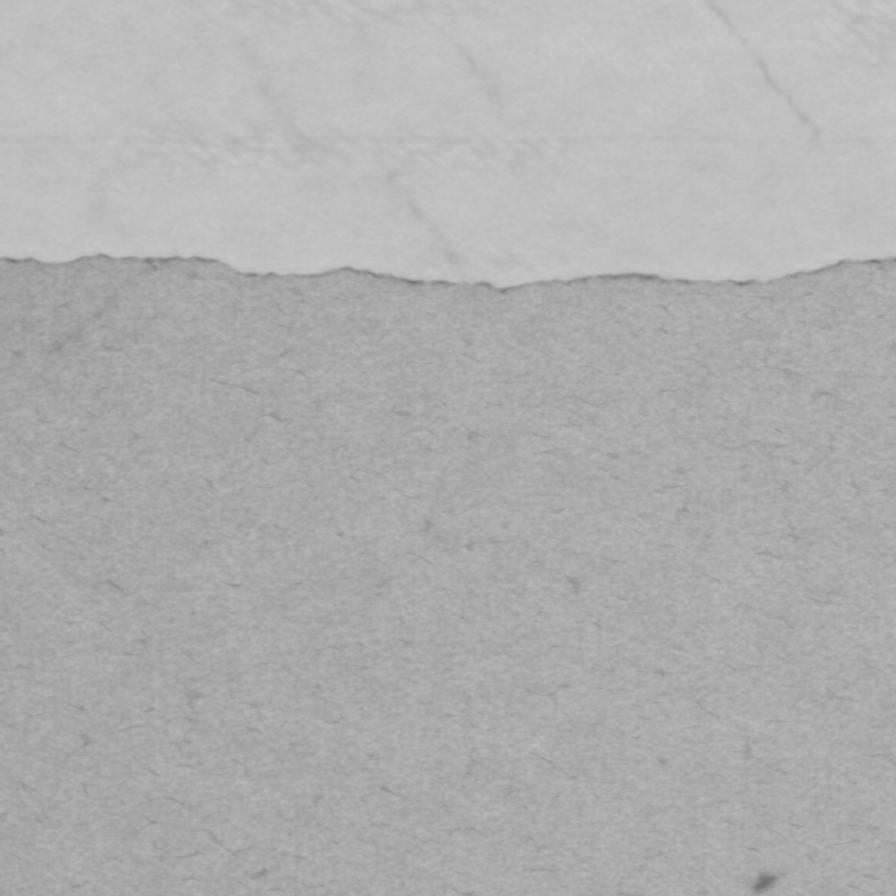
Reproduce this texture procedurally as a WebGL 2 fragment shader.

```glsl
#version 300 es
precision highp float;

uniform vec2 u_resolution;
out vec4 fragColor;

vec2 hash2(vec2 p) {
    vec3 q = fract(p.xyx * vec3(0.1031, 0.1030, 0.0973));
    q += dot(q, q.yzx + 33.33);
    return fract((q.xx + q.yz) * q.zy);
}

// Distance to the nearest scattered cell point, centred near zero
float cellular(vec2 p) {
    vec2 cell = floor(p), f = p - cell;
    float nearest = 8.0;
    for (int j = -1; j <= 1; j++) {
        for (int i = -1; i <= 1; i++) {
            vec2 offset = vec2(i, j);
            vec2 d = offset + hash2(cell + offset + 100.0) - f;
            nearest = min(nearest, dot(d, d));
        }
    }
    return sqrt(nearest) - 0.48;
}

float bump(float x, float center, float width) {
    float d = (x - center) / width;
    return exp(-d * d);
}

float blob(vec2 p, vec2 center, vec2 size) {
    vec2 d = (p - center) / size;
    return exp(-dot(d, d));
}

// Soft stroke from a to b
float crease(vec2 p, vec2 a, vec2 b, float width) {
    vec2 ab = b - a;
    float t = clamp(dot(p - a, ab) / dot(ab, ab), 0.0, 1.0);
    float d = length(p - a - ab * t) / width;
    return exp(-d * d);
}

// Height of the torn border
float tearHeight(float x) {
    float y = 0.712 - 0.018 * smoothstep(0.235, 0.275, x) - 0.008 * smoothstep(0.41, 0.48, x);
    y += 0.025 * smoothstep(0.84, 0.97, x);
    y += 0.004 * bump(x, 0.104, 0.02) - 0.006 * bump(x, 0.06, 0.025);
    y += 0.006 * bump(x, 0.39, 0.03) - 0.008 * bump(x, 0.56, 0.017);
    y += 0.008 * bump(x, 0.70, 0.05);
    return y + 0.0010 * sin(x * 173.0 + 2.0 * sin(x * 61.0));
}

float upperSheet(vec2 p, vec2 warped, float grain, float mottle, float wear) {
    float shade = 0.747 + 0.030 * grain + 0.034 * mottle;
    shade += 0.012 * smoothstep(0.3, 0.7, p.x) * smoothstep(0.80, 0.95, p.y);

    // Horizontal fold and wrinkled patches
    shade -= 0.016 * wear * bump(p.y, 0.844 + 0.002 * sin(p.x * 19.0), 0.004);
    float wrinkles = blob(p, vec2(0.25, 0.835), vec2(0.14, 0.026))
                   + blob(p, vec2(0.54, 0.832), vec2(0.13, 0.020))
                   + blob(p, vec2(0.38, 0.99), vec2(0.18, 0.02))
                   + blob(p, vec2(0.97, 0.97), vec2(0.07, 0.04))
                   + 0.8 * blob(p, vec2(0.55, 0.71), vec2(0.08, 0.02));
    float ridges = cellular(vec2(warped.x * 50.0 + p.y * 40.0, warped.y * 65.0));
    shade -= wrinkles * (0.016 + 0.075 * ridges);

    // Diagonal creases, worn into broken strokes
    float folds = 0.055 * crease(warped, vec2(0.785, 1.01), vec2(0.91, 0.85), 0.005)
                + 0.028 * crease(warped, vec2(0.27, 0.95), vec2(0.345, 0.83), 0.011)
                + 0.034 * crease(warped, vec2(0.508, 0.96), vec2(0.56, 0.876), 0.008)
                + 0.034 * crease(warped, vec2(0.436, 0.805), vec2(0.52, 0.694), 0.009)
                + 0.025 * crease(warped, vec2(0.92, 1.0), vec2(1.01, 0.94), 0.006);
    return shade - wear * folds - 0.025 * blob(p, vec2(0.11, 0.77), vec2(0.014, 0.025));
}

float lowerSheet(vec2 p, vec2 warped, float grain, float mottle, float wear) {
    float shade = 0.652 + 0.017 * smoothstep(0.0, 0.8, p.x) + 0.072 * grain + 0.034 * mottle;
    shade -= 0.02 * blob(p, vec2(0.0, 0.64), vec2(0.13, 0.09));

    // Small faint flecks in the pulp
    float flecks = cellular(vec2(warped.x * 42.0, warped.y * 105.0 + p.x * 20.0) + 31.0);
    shade -= 0.055 * smoothstep(0.18, 0.52, flecks);

    // Crease below the tear and thin dark fibres
    float folds = 0.045 * crease(warped, vec2(0.17, 0.703), vec2(0.055, 0.605), 0.006)
                + 0.060 * crease(warped, vec2(0.11, 0.348), vec2(0.135, 0.343), 0.003)
                + 0.035 * crease(warped, vec2(0.80, 0.502), vec2(0.91, 0.506), 0.003)
                + 0.060 * crease(warped, vec2(0.28, 0.02), vec2(0.295, 0.029), 0.003);

    // Dark speck near the bottom
    shade -= 0.24 * blob(warped, vec2(0.855, 0.018), vec2(0.010, 0.009));
    return shade - wear * folds - 0.12 * blob(warped, vec2(0.846, 0.009), vec2(0.006));
}

void main() {
    vec2 p = gl_FragCoord.xy / u_resolution;
    vec2 warped = p + 0.0025 * vec2(sin(p.y * 97.0 + p.x * 31.0), sin(p.x * 113.0 - p.y * 43.0));

    // Paper grain: opposed layers of tilted fibres and pulp, over broad mottling
    float fibres = cellular(vec2(warped.x * 50.0, warped.y * 120.0 + p.x * 22.0))
                 - cellular(vec2(p.x * 65.0 + 41.0, p.y * 135.0 - p.x * 30.0));
    float pulp = cellular(p * vec2(120.0, 165.0) + 17.0) - cellular(p * vec2(145.0, 190.0) + 71.0);
    float grain = 0.45 * fibres + 0.5 * pulp;
    float mottle = 0.6 * cellular(warped * vec2(11.0, 17.0) + 5.0)
                 - 0.6 * cellular(warped * vec2(27.0, 43.0) + 9.0);
    float wear = clamp(0.9 + 1.6 * cellular(warped * 48.0 + 3.0), 0.2, 1.6);

    // Join the sheets with a faint lip above and a patchy shadow below the tear
    float height = p.y - tearHeight(p.x) + 0.003 * cellular(p * vec2(45.0, 60.0));
    float lower = lowerSheet(p, warped, grain, mottle, wear);
    float upper = upperSheet(p, warped, grain, mottle, wear) + 0.012 * bump(height, 0.010, 0.007);
    float shade = mix(lower, upper, smoothstep(-0.0025, 0.0025, height));
    float shadow = 0.085 + 0.055 * sin(p.x * 47.0 + 2.0 * sin(p.x * 23.0));
    shade -= shadow * wear * bump(height, -0.002, 0.0034) + 0.012 * bump(height, -0.008, 0.012);
    fragColor = vec4(vec3(shade), 1.0);
}
```
